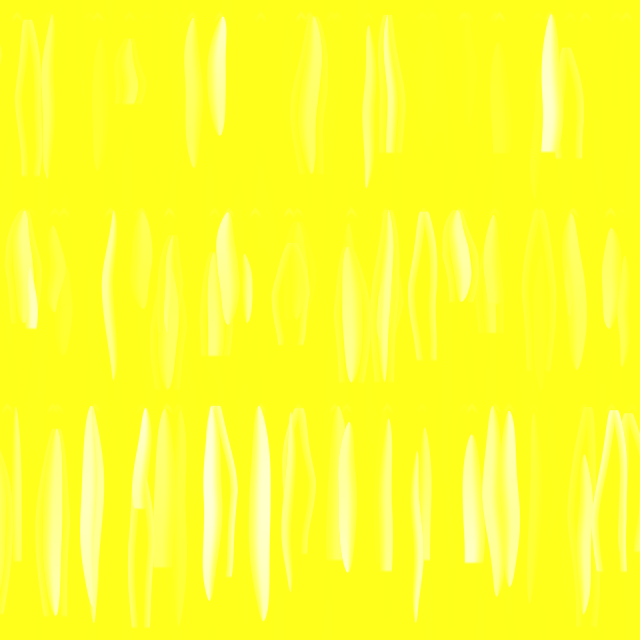
Reproduce this pattern procedurally as a WebGL 1 fragment shader.

```glsl
precision highp float;

uniform vec2 u_resolution;

#define COLUMNS 16.0
#define ROWS 3.0
#define ROW_PITCH 0.306
#define TOP_MARGIN 0.014
#define LAST_ROW_EXTRA 0.055
#define HALF_WIDTH 0.0165
#define STROKE 0.0062
#define BEND 0.012
#define SOFT_EDGE 0.0010
#define GROUND vec3(1.0, 1.0, 0.105)
#define GLOSS vec3(1.0, 1.0, 0.84)

float hash(vec2 p) {
  vec3 q = fract(vec3(p.xyx) * 0.1031);
  q += dot(q, q.yzx + 33.33);
  return fract((q.x + q.y) * q.z);
}

float cornerSlope(vec2 corner, vec2 offset) {
  float angle = 6.2832 * hash(corner + 7.0);
  return dot(vec2(cos(angle), sin(angle)), offset);
}

float gradientNoise(vec2 p) {
  vec2 i = floor(p), f = fract(p);
  vec2 u = f * f * (3.0 - 2.0 * f);
  vec2 e = vec2(1.0, 0.0);
  float low = mix(cornerSlope(i, f), cornerSlope(i + e, f - e), u.x);
  float high = mix(cornerSlope(i + e.yx, f - e.yx), cornerSlope(i + 1.0, f - 1.0), u.x);
  return mix(low, high, u.y);
}

float inside(float distance, float soft) {
  return 1.0 - smoothstep(-soft, soft, distance);
}

// Filled leaf: one crisp bright side, one that fades away
float leaf(float x, float s, float halfWidth, float side, float soft) {
  float reach = halfWidth * pow(max(4.0 * s * (1.0 - s), 0.0), 0.55);
  float across = clamp(x * side / max(reach, 0.0005), -1.0, 1.0);
  float sheen = mix(0.32, 1.0, smoothstep(-0.9, 0.2, across));
  return inside(abs(x) - reach, soft) * sheen;
}

// Pointed arch: two strokes that meet at the top
float arch(float x, float s, float halfWidth, float soft) {
  float spread = halfWidth * pow(min(s * 2.0, 1.0), 0.7) * (1.0 - 0.45 * s * s);
  float stroke = STROKE * (1.0 - 0.25 * s);
  float gap = abs(x) - spread;
  float sheen = mix(0.4, 1.0, smoothstep(-stroke, stroke, gap));
  return inside(abs(gap) - stroke, soft) * sheen;
}

float blade(vec2 p, vec2 cell, float layer, float soft) {
  float seed = dot(cell, vec2(1.0, 41.0)) + 200.0 * layer;
  float sizeRnd = hash(vec2(seed, 3.0));
  float dropRnd = hash(vec2(seed, 11.0));
  float kind = hash(vec2(seed, 19.0));
  float side = hash(vec2(seed, 27.0)) < 0.5 ? -1.0 : 1.0;
  float lastRow = step(ROWS - 1.5, cell.y);

  // Extent within the row
  float drop = 0.008 + 0.1 * dropRnd * dropRnd * dropRnd;
  float room = ROW_PITCH - drop + LAST_ROW_EXTRA * lastRow;
  float shortest = mix(0.45, 0.72, lastRow) - 0.2 * layer;
  float span = room * mix(shortest, 0.98, sqrt(hash(vec2(seed, 35.0))));
  float s = (p.y - drop) / span;
  float s01 = clamp(s, 0.0, 1.0);

  // Placement and sway
  float centre = (cell.x + 0.5 + 0.65 * (hash(vec2(seed, 43.0)) - 0.5)) / COLUMNS;
  float x = p.x - centre - BEND * gradientNoise(vec2(s01 * 2.2, seed + 0.5));

  // Uneven strength: sparse at the top, dense at the bottom
  float rarity = mix(mix(3.6, 1.9, min(cell.y, 1.0)), 0.5, lastRow) + 1.6 * layer;
  float strength = pow(hash(vec2(seed, 51.0)), rarity);

  float halfWidth = HALF_WIDTH * mix(0.45, 1.0 + 0.1 * lastRow, sizeRnd);
  float shape = leaf(x, s01, halfWidth, side, soft);
  float outline = arch(x, s01, HALF_WIDTH * mix(1.0, 1.7, sizeRnd), soft);
  if (kind > 0.78) shape = outline;
  else if (kind > 0.6) shape = max(shape, 0.35 * outline);

  // Some ends are cut off, and the light shifts along the length
  float end = mix(0.75, 1.0, step(0.25, hash(vec2(seed, 59.0))));
  float alongMask = inside(-s * span, soft) * inside((s - end) * span, 0.003);
  float along = mix(0.72, 1.0, 0.5 + 0.5 * sin(s01 * 3.0 + 6.2832 * dropRnd));
  float body = shape * alongMask * along * strength;

  // Faint cap above the blade
  vec2 capPoint = vec2(p.x - centre, p.y - 0.008);
  float capLine = abs(capPoint.y - 1.1 * abs(capPoint.x)) - 0.004;
  float cap = inside(capLine, 0.003) * inside(abs(capPoint.x) - 0.007, 0.004);
  return max(body, cap * 0.16 * sizeRnd);
}

void main() {
  vec2 uv = gl_FragCoord.xy / u_resolution;
  float soft = max(SOFT_EDGE, 0.75 / min(u_resolution.x, u_resolution.y));
  float depth = 1.0 - uv.y - TOP_MARGIN;
  float row = clamp(floor(depth / ROW_PITCH), 0.0, ROWS - 1.0);
  vec2 p = vec2(uv.x, depth - row * ROW_PITCH);

  // Two layers of blades, with neighbours that reach into this column
  float gloss = 0.0;
  float column = floor(uv.x * COLUMNS);
  for (int i = -1; i <= 1; i++) {
    vec2 cell = vec2(column + float(i), row);
    gloss = max(gloss, blade(p, cell, 0.0, soft));
    gloss = max(gloss, blade(p, cell, 1.0, soft));
  }

  // Barely visible vertical streaks
  float streak = max(gradientNoise(vec2(uv.x * 38.0, uv.y * 4.0 + 5.0)), 0.0);
  gloss = max(gloss, 0.04 * streak);
  gl_FragColor = vec4(mix(GROUND, GLOSS, gloss), 1.0);
}
```
